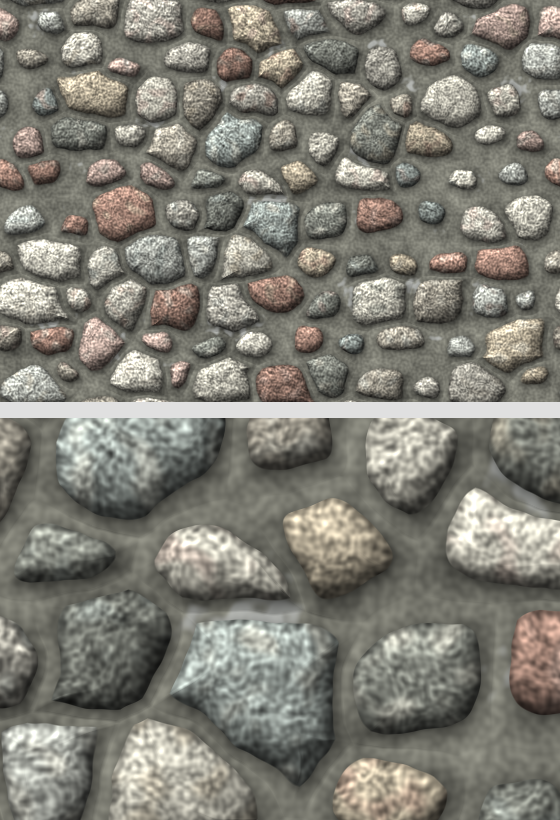
Top, the full canvas; bottom, a detail of the centre.
This texture is drawn by a WebGL 2 fragment shader. Its source:

```glsl
#version 300 es
precision highp float;
// Seamless fieldstone wall: rounded, mixed-colour cobbles bedded in grey mortar.
uniform vec2 u_resolution;
out vec4 fragColor;

const float TAU = 6.28318;
const vec2 TILE = vec2(14.0, 10.0);       // wall units across the canvas
const vec2 GRID = vec2(11.0, 10.0);       // stones per row, rows (even)
const float JITTER = 0.42;                // scatter of centres, in cells
const vec2 STONE_EXTENT = vec2(0.78, 0.58);
const vec2 SIZE_RANGE = vec2(0.5, 1.3);
const float GAP = 0.075;                  // half width of the narrowest joint
const float TILT = 0.8;                   // spread of stone rotation
const vec3 LIGHT = vec3(-0.353, 0.661, 0.661);
const vec3 MORTAR = vec3(0.49, 0.49, 0.45);
const vec3 LIME = vec3(0.76, 0.77, 0.76);
const vec3 STONE_COLOURS[10] = vec3[10](
  vec3(0.63, 0.62, 0.58), vec3(0.75, 0.74, 0.69), vec3(0.67, 0.63, 0.55),
  vec3(0.68, 0.60, 0.56), vec3(0.55, 0.58, 0.56), vec3(0.46, 0.47, 0.44),
  vec3(0.71, 0.70, 0.65), vec3(0.61, 0.59, 0.54), vec3(0.58, 0.47, 0.42),
  vec3(0.66, 0.67, 0.64));

struct Stone { float dist; vec2 local; vec2 id; float size; };

vec3 hash3(vec2 cell, float salt) {
  uvec3 v = uvec3(cell, salt) * 1664525u + 1013904223u;
  v.x += v.y * v.z; v.y += v.z * v.x; v.z += v.x * v.y;
  v ^= v >> 16u;
  v.x += v.y * v.z; v.y += v.z * v.x; v.z += v.x * v.y;
  return vec3(v & 0xffffu) / 65535.0;
}

mat2 rotation(float a) { return mat2(cos(a), sin(a), -sin(a), cos(a)); }

float smoothMax(float a, float b, float k) {
  float h = max(k - abs(a - b), 0.0) / k;
  return max(a, b) + h * h * k * 0.25;
}

// Gradient noise that wraps after a whole period
float cornerRamp(vec2 cell, vec2 offset, vec2 period) {
  float a = TAU * hash3(mod(cell, period), 7.0).x;
  return dot(vec2(cos(a), sin(a)), offset);
}
float noise(vec2 p, vec2 period) {
  vec2 c = floor(p), f = p - c, e = vec2(1.0, 0.0);
  vec2 u = f * f * f * (f * (f * 6.0 - 15.0) + 10.0);
  return mix(
    mix(cornerRamp(c, f, period), cornerRamp(c + e, f - e, period), u.x),
    mix(cornerRamp(c + e.yx, f - e.yx, period), cornerRamp(c + 1.0, f - 1.0, period), u.x), u.y);
}
float wallNoise(vec2 p, float freq) { return noise(p * freq, TILE * freq); }
float grainNoise(vec2 p) { return noise(p, vec2(256.0)); }

// Superellipse trimmed by three random flats
float stoneShape(vec2 l, vec2 id, out float size) {
  vec3 a = hash3(id, 1.0), b = hash3(id, 2.0), trim = hash3(id, 3.0);
  size = mix(SIZE_RANGE.x, SIZE_RANGE.y, a.x);
  float stretch = mix(0.8, 1.22, a.y), power = mix(2.0, 3.2, b.x);
  vec2 extent = STONE_EXTENT * size * vec2(stretch, 1.0 / stretch);
  l = rotation((a.z - 0.5) * TILT) * l;
  vec2 q = pow(abs(l) / extent + 0.0001, vec2(power));
  float d = (pow(q.x + q.y, 1.0 / power) - 1.0) * min(extent.x, extent.y);
  for (int k = 0; k < 3; k++) {
    float angle = TAU * (float(k) + 0.7 * trim[k] + b.y) / 3.0;
    vec2 dir = vec2(cos(angle), sin(angle));
    float reach = length(dir * extent) * mix(0.76, 1.08, fract(trim[k] * 7.0 + b.z));
    d = smoothMax(d, dot(l, dir) - reach, 0.16);
  }
  return d;
}

// Nearest stone, kept apart from its closest neighbour by the joint
Stone nearestStone(vec2 p) {
  p += 0.06 * vec2(wallNoise(p, 2.0), wallNoise(p + 5.37, 2.0));
  p += 0.02 * vec2(wallNoise(p, 5.0), wallNoise(p + 3.71, 5.0));
  vec2 cellSize = TILE / GRID, base = floor(p / cellSize);
  Stone s = Stone(9.0, vec2(0.0), vec2(0.0), 1.0);
  float second = 9.0;
  for (int j = -1; j <= 1; j++)
    for (int i = -2; i <= 1; i++) {
      vec2 cell = base + vec2(i, j), id = mod(cell, GRID);
      vec2 centre = cell + 0.5 + (hash3(id, 4.0).xy - 0.5) * JITTER;
      centre.x += 0.5 * mod(id.y, 2.0);
      vec2 local = p - centre * cellSize;
      float size, d = stoneShape(local, id, size);
      if (d < s.dist) { second = s.dist; s = Stone(d, local, id, size); }
      else second = min(second, d);
    }
  s.dist = smoothMax(s.dist, GAP - 0.5 * (second - s.dist), 0.16);
  return s;
}

// Chipped facets and pitted grain
float surfaceRelief(vec2 l) {
  return 0.13 * abs(grainNoise(l * 2.3)) + 0.06 * grainNoise(l * 6.0) + 0.055 * grainNoise(l * 14.0);
}

vec3 stoneColour(Stone s, vec2 slope) {
  vec3 pick = hash3(s.id, 5.0), look = hash3(s.id, 6.0);
  vec2 l = s.local + s.id * 7.3;
  vec2 streak = rotation(look.x * 2.0 - 1.0) * l * vec2(4.0, 13.0);
  vec3 base = STONE_COLOURS[int(pick.x * 9.99)], vein = STONE_COLOURS[int(pick.y * 9.99)];
  vec3 colour = mix(base, vein, 0.5 * smoothstep(0.0, 0.45, grainNoise(l * 3.5 + 9.0)));
  colour *= mix(0.88, 1.12, pick.z);
  colour *= 1.0 + 0.25 * grainNoise(l * 5.0) + 0.5 * grainNoise(l * 17.0)
          + mix(0.1, 0.45, look.y) * grainNoise(streak);
  // Domed edge plus fine relief lit from above
  float rim = clamp(1.0 + s.dist / (0.12 + 0.2 * s.size), 0.0, 1.0);
  vec2 lean = slope * rim * rim * 1.4 + 0.26 * s.local / s.size;
  float shade = 0.39 + 0.92 * max(dot(normalize(vec3(lean, 1.0)), LIGHT), 0.0);
  float relief = surfaceRelief(l) - surfaceRelief(l + 0.05 * normalize(LIGHT.xy));
  shade *= 1.0 + mix(2.5, 5.0, look.z) * relief;
  return colour * shade * mix(0.72, 1.0, smoothstep(0.0, 0.06, -s.dist));
}

vec3 mortarColour(vec2 p, float dist, vec2 slope) {
  float tone = 1.0 + 0.26 * wallNoise(p, 1.0) + 0.2 * wallNoise(p, 4.0) + 0.22 * wallNoise(p, 13.0);
  vec3 colour = mix(MORTAR * tone, LIME, 0.8 * smoothstep(0.36, 0.56, wallNoise(p + 2.6, 1.0) + 0.3 * wallNoise(p, 6.0)));
  float below = 0.5 - 0.5 * dot(slope, normalize(LIGHT.xy));
  return colour * (1.0 - mix(0.12, 0.52, below) * exp(-max(dist, 0.0) / mix(0.04, 0.1, below)));
}

void main() {
  vec2 p = gl_FragCoord.xy / u_resolution * TILE;
  float pixel = TILE.y / u_resolution.y;
  Stone s = nearestStone(p);
  const float STEP = 0.03;
  vec2 slope = vec2(nearestStone(p + vec2(STEP, 0.0)).dist, nearestStone(p + vec2(0.0, STEP)).dist) - s.dist;
  slope /= max(length(slope), STEP * 0.6);
  float cover = 1.0 - smoothstep(-0.7 * pixel, 0.7 * pixel, s.dist);
  vec3 colour = mix(mortarColour(p, s.dist, slope), stoneColour(s, slope), cover);
  fragColor = vec4(clamp(colour, 0.0, 1.0), 1.0);
}
```
